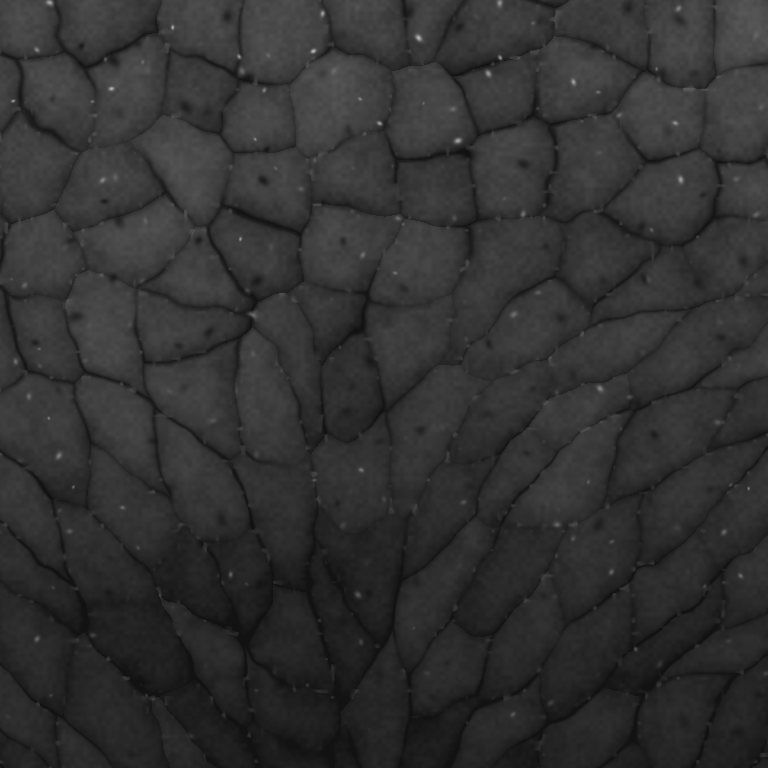
Write a Shadertoy shader that draws this texture.

```glsl
// Dark grey skin relief: rounded plates above, fanning ridges below.
// A Voronoi pattern with a direction-dependent metric forms plates and grooves;
// scattered pores, bright flecks and soft noise add the surface detail.
#define PLATES 9.8
#define RIDGE_STRETCH 2.5
#define GROOVE_WIDTH 0.0036
#define GROOVE_DEPTH 0.36
#define TONE_TOP 0.246
#define TONE_BOTTOM 0.130
#define PORE_GRID 15.0
#define FLECK_GRID 22.0
#define GRAIN 0.062
#define DOME 0.034

vec2 hash2(vec2 p) {
    vec3 q = fract(p.xyx * vec3(0.1031, 0.1030, 0.0973));
    q += dot(q, q.yzx + 33.33);
    return fract((q.xx + q.yz) * q.zy);
}

float noise(vec2 p) {
    vec2 i = floor(p), f = fract(p);
    f = f * f * (3.0 - 2.0 * f);
    float low = mix(hash2(i).x, hash2(i + vec2(1, 0)).x, f.x);
    float high = mix(hash2(i + vec2(0, 1)).x, hash2(i + vec2(1, 1)).x, f.x);
    return mix(low, high, f.y);
}

float fbm(vec2 p) {
    float sum = 0.0, gain = 0.5;
    for (int i = 0; i < 4; i++) {
        sum += gain * noise(p);
        p = mat2(1.6, 1.2, -1.2, 1.6) * p + 7.3;
        gain *= 0.5;
    }
    return sum;
}

// Amount of ridge stretching: none at the top, full at the bottom
float ridgeAmount(vec2 p) {
    float side = smoothstep(0.35, 0.8, p.x);
    return 1.0 - smoothstep(0.35, 0.65, p.y - 0.2 * side);
}

// Local metric that lengthens plates along the fan of ridges
mat2 ridgeMetric(vec2 p) {
    float side = smoothstep(0.2, 0.75, p.x);
    float angle = mix(2.15, 0.8, side) - 0.5 * side * smoothstep(0.3, 0.75, p.y);
    float s = sqrt(mix(1.0, RIDGE_STRETCH, ridgeAmount(p)));
    vec2 along = vec2(cos(angle), sin(angle));
    vec2 across = vec2(-along.y, along.x);
    return transpose(mat2(along / s, across * s));
}

vec2 plateSite(vec2 id) {
    return id + 0.18 + 0.64 * hash2(id + 41.0);
}

// x: groove darkness, y: edge distance, z: light on the rim, w: plate random
vec4 plates(vec2 p) {
    mat2 metric = ridgeMetric(p);
    float ridged = ridgeAmount(p);
    vec2 g = p * PLATES, cell = floor(g), ownId = cell, own = vec2(0);
    float nearest = 1e3;
    for (int y = -2; y <= 2; y++)
    for (int x = -2; x <= 2; x++) {
        vec2 id = cell + vec2(x, y);
        vec2 r = metric * (plateSite(id) - g);
        if (dot(r, r) < nearest) { nearest = dot(r, r); own = r; ownId = id; }
    }
    float groove = 0.0, edgeSum = 0.0, rim = 0.0;
    for (int y = -2; y <= 2; y++)
    for (int x = -2; x <= 2; x++) {
        if (x == 0 && y == 0) continue;
        vec2 id = ownId + vec2(x, y);
        vec2 r = metric * (plateSite(id) - g);
        vec2 normal = normalize(r - own);
        float d = max(dot(0.5 * (own + r), normal) / PLATES, 0.0);
        // Grooves that cut across a ridge are fainter
        float strength = mix(1.0, 0.15 + 0.95 * abs(normal.y), ridged);
        strength *= 0.45 + 0.55 * hash2(id + ownId + 9.0).x;
        groove = max(groove, strength * exp(-pow(d / GROOVE_WIDTH, 2.0)));
        vec2 facing = normalize(plateSite(id) - plateSite(ownId));
        rim += strength * dot(facing, vec2(-0.4, 0.9)) * exp(-d / 0.014);
        edgeSum += exp(-d / 0.007) * (0.4 + 0.6 * strength);
    }
    // Summed falloff rounds the corners of each plate
    float edge = clamp(-0.007 * log(edgeSum + 1e-4), 0.0, 0.06);
    groove += 0.45 * min(edgeSum, 1.4);
    return vec4(groove, edge, rim, hash2(ownId + 3.0).y);
}

// Soft scattered spots with random size, slant and strength
float spots(vec2 p, float grid, float size, float rarity, float seed) {
    vec2 g = p * grid, cell = floor(g);
    float sum = 0.0;
    for (int y = -1; y <= 1; y++)
    for (int x = -1; x <= 1; x++) {
        vec2 id = cell + vec2(x, y);
        vec2 h = hash2(id + seed), k = hash2(id + seed + 57.0);
        vec2 r = (id + h - g) / grid;
        float a = 6.283 * k.x;
        r = mat2(cos(a), sin(a), -sin(a), cos(a)) * r * vec2(0.85, 1.2);
        float radius = size * (0.6 + 0.8 * h.y);
        sum += pow(k.y, rarity) * exp(-dot(r, r) / (radius * radius));
    }
    return sum;
}

void mainImage(out vec4 fragColor, in vec2 fragCoord) {
    vec2 uv = fragCoord / iResolution.y;
    vec2 warp = vec2(noise(uv * 9.0), noise(uv * 9.0 + 31.0)) - 0.5;
    vec2 ripple = vec2(noise(uv * 42.0), noise(uv * 42.0 + 17.0)) - 0.5;
    vec2 p = uv + 0.034 * warp + 0.009 * ripple;
    vec4 plate = plates(p);

    // Broad light, plate tone and domed relief
    float height = smoothstep(-0.05, 1.0, uv.y);
    float tone = mix(TONE_BOTTOM, TONE_TOP, height) + 0.048 * (plate.w - 0.5);
    tone += 0.085 * (fbm(uv * 4.0 + 5.0) - 0.47);
    float relief = mix(0.75, 1.2, height);
    tone += relief * (DOME * smoothstep(0.0, 0.034, plate.y) + 0.036 * plate.z);

    // Skin texture: soft mottling, then fine grain
    tone += relief * GRAIN * (fbm(uv * 34.0) - 0.47);
    tone += relief * GRAIN * 0.55 * (noise(uv * 170.0) - 0.5);

    // Grooves, broken here and there
    float broken = 0.45 + 0.75 * smoothstep(0.25, 0.65, noise(uv * 13.0 + 70.0));
    tone *= 1.0 - GROOVE_DEPTH * min(plate.x * broken, 1.5);

    // Dark pores and bright flecks, strongest near the top
    float pore = spots(uv, PORE_GRID, 0.0066, 2.0, 11.0);
    tone *= 1.0 - min(pore, 1.0) * mix(0.28, 0.68, height);
    float fleck = spots(uv, FLECK_GRID, 0.0030, 6.0, 83.0);
    float flake = smoothstep(0.70, 0.95, noise(uv * 120.0 + 23.0)) * min(plate.x, 1.0);
    tone += mix(0.20, 0.50, height) * fleck + 0.12 * flake;
    fragColor = vec4(vec3(clamp(tone, 0.07, 0.85)), 1.0);
}
```
